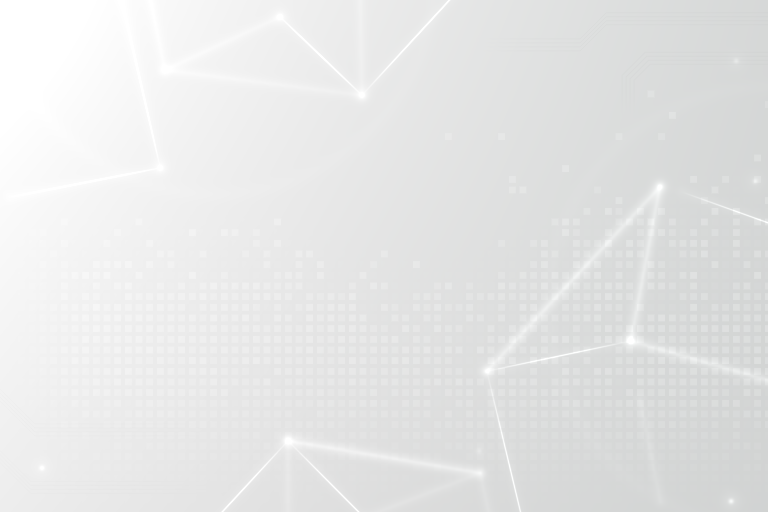
This background is drawn by a Shadertoy shader. Its source:

```glsl
#define CELLS 48.0          // dot rows per canvas height
#define DOT_HALF 0.32       // half dot size, in cells
#define DOT_GAIN 0.026
#define CORE_WIDTH 0.0016
#define CORE_GAIN 0.13
#define HALO_WIDTH 0.011
#define HALO_GAIN 0.032
#define NODE_GAIN 0.13
#define TRACE_STEP 0.0078
#define TRACE_DARK 0.014
#define COOL_TINT vec3(-0.004, 0.003, 0.001)

// Thin bright strands: start.xy, end.xy
const vec4 STRANDS[9] = vec4[](
    vec4(0.21, 1.12, 0.313, 0.672), vec4(0.313, 0.672, 0.02, 0.615),
    vec4(0.547, 0.967, 0.707, 0.814), vec4(0.707, 0.814, 0.97, 1.10),
    vec4(0.951, 0.275, 1.232, 0.334), vec4(0.951, 0.275, 1.05, -0.14),
    vec4(1.332, 0.625, 1.67, 0.504), vec4(0.5625, 0.139, 0.36, -0.08),
    vec4(0.5625, 0.139, 0.79, -0.09));

// Wide soft beams
const vec4 BEAMS[12] = vec4[](
    vec4(1.289, 0.635, 0.951, 0.275), vec4(1.289, 0.635, 1.232, 0.334),
    vec4(1.232, 0.334, 1.70, 0.20), vec4(0.5625, 0.139, 0.938, 0.076),
    vec4(0.938, 0.076, 0.965, -0.05), vec4(0.938, 0.076, 0.70, -0.015),
    vec4(0.547, 0.967, 0.322, 0.863), vec4(0.322, 0.863, 0.707, 0.814),
    vec4(0.29, 1.02, 0.322, 0.863), vec4(0.707, 0.814, 0.703, 1.05),
    vec4(0.5625, 0.139, 0.5625, -0.02), vec4(1.25, 0.22, 1.29, 0.02));

// Glowing nodes: position, strength
const vec3 NODES[12] = vec3[](
    vec3(1.232, 0.334, 1.0), vec3(1.428, 0.021, 0.9), vec3(0.082, 0.086, 0.55),
    vec3(1.475, 0.646, 0.5), vec3(1.438, 0.881, 0.4), vec3(0.547, 0.967, 0.5),
    vec3(0.707, 0.814, 0.4), vec3(1.289, 0.635, 0.5), vec3(0.5625, 0.139, 0.5),
    vec3(0.951, 0.275, 0.4), vec3(0.936, 0.119, 0.3), vec3(0.313, 0.672, 0.4));

float hash(vec2 p) {
    vec3 q = fract(vec3(p.xyx) * 0.1031);
    q += dot(q, q.yzx + 33.33);
    return fract((q.x + q.y) * q.z);
}

float noise(vec2 p) {
    vec2 i = floor(p), f = fract(p);
    f = f * f * (3.0 - 2.0 * f);
    return mix(mix(hash(i), hash(i + vec2(1, 0)), f.x),
               mix(hash(i + vec2(0, 1)), hash(i + vec2(1, 1)), f.x), f.y);
}

// Distance to a segment, and the position along it
vec2 segment(vec2 p, vec4 s) {
    vec2 d = s.zw - s.xy, v = p - s.xy;
    float t = clamp(dot(v, d) / dot(d, d), 0.0, 1.0);
    return vec2(length(v - d * t), t);
}

float bell(float d, float width) { return exp(-d * d / (width * width)); }

// Four parallel contour lines of a field
float traces(float field, float px) {
    float k = clamp(round(-field / TRACE_STEP), 0.0, 3.0);
    return bell(field + k * TRACE_STEP, max(0.001, 0.6 * px));
}

float circuits(vec2 p, float px) {
    float upper = p.y - 0.975 + 0.051 - clamp(p.x - 1.133, 0.0, 0.051);
    float ink = traces(upper, px) * smoothstep(0.92, 1.05, p.x);
    vec2 c = vec2(1.215 - p.x, p.y - 0.898);
    float bevel = max(max(c.x, c.y), (c.x + c.y) * 0.7071 + 0.032);
    ink += traces(bevel, px) * smoothstep(0.77, 0.83, p.y);
    float fade = 0.7 * (1.0 - smoothstep(0.25, 0.45, p.x));
    ink += traces(p.y - 0.172 - max(0.068 - p.x, 0.0), px) * fade;
    return ink + traces(p.y - 0.06 - max(0.06 - p.x, 0.0), px) * fade;
}

float dots(vec2 p, float px) {
    vec2 g = p * CELLS + vec2(0.47, 0.31);
    vec2 id = floor(g), c = (id + 0.5) / CELLS;
    vec2 b = abs(fract(g) - 0.5);
    float aa = CELLS * px;
    float square = 1.0 - smoothstep(-0.5 * aa, 0.5 * aa, max(b.x, b.y) - DOT_HALF);
    // Upper limit dips at the centre and rises at the right
    float top = 0.63 - 0.09 * bell(c.x - 0.82, 0.2) + 0.07 * smoothstep(0.95, 1.3, c.x);
    float band = smoothstep(top, top - 0.24, c.y);
    float density = band * (0.4 + 0.75 * noise(c * 6.0));
    density += 0.035 * smoothstep(0.6, 1.4, c.x) * smoothstep(0.92, 0.7, c.y);
    float lit = step(hash(id), density) * (0.55 + 0.45 * hash(id + 71.0));
    float edge = smoothstep(0.02, 0.2, c.x) * smoothstep(0.0, 0.32, c.y);
    return square * edge * (lit + 0.2 * band) * mix(0.6, 1.3, c.x / 1.5);
}

void mainImage(out vec4 fragColor, in vec2 fragCoord) {
    vec2 p = fragCoord / iResolution.xy * vec2(1.5, 1.0);
    float px = 1.0 / iResolution.y;

    // Diagonal silver gradient
    float shade = 0.972 - 0.122 * p.x + 0.02 * p.x * p.x;
    shade += mix(0.085, 0.02, p.x / 1.5) * (p.y - 0.5);
    shade += 0.015 * bell(length(p - vec2(0.0, 1.0)), 0.3);

    // Faint arcs, traces and dots
    shade += 0.006 * bell(length(p - vec2(0.42, 1.05)) - 0.43, 0.014);
    shade += 0.006 * bell(length(p - vec2(1.5, 0.4)) - 0.43, 0.014);
    shade -= TRACE_DARK * circuits(p, px);
    shade += DOT_GAIN * dots(p, px);

    // Network of light
    float core = max(CORE_WIDTH, 0.65 * px);
    for (int i = 0; i < 9; i++) {
        vec2 s = segment(p, STRANDS[i]);
        float taper = 4.0 * s.y * (1.0 - s.y);
        shade += CORE_GAIN * taper * bell(s.x, core) + 0.4 * HALO_GAIN * bell(s.x, HALO_WIDTH);
    }
    for (int i = 0; i < 12; i++) {
        float d = segment(p, BEAMS[i]).x;
        float gain = HALO_GAIN * (i < 4 ? 1.4 : 0.5);
        shade += gain * (bell(d, HALO_WIDTH) + 0.5 * bell(d, 0.35 * HALO_WIDTH));
    }
    for (int i = 0; i < 12; i++) {
        float d = length(p - NODES[i].xy);
        shade += NODE_GAIN * NODES[i].z * (bell(d, 0.005) + 0.25 * bell(d, 0.018));
    }

    vec3 color = vec3(shade) + COOL_TINT * smoothstep(0.5, 1.4, p.x);
    fragColor = vec4(clamp(color, 0.0, 1.0), 1.0);
}
```
